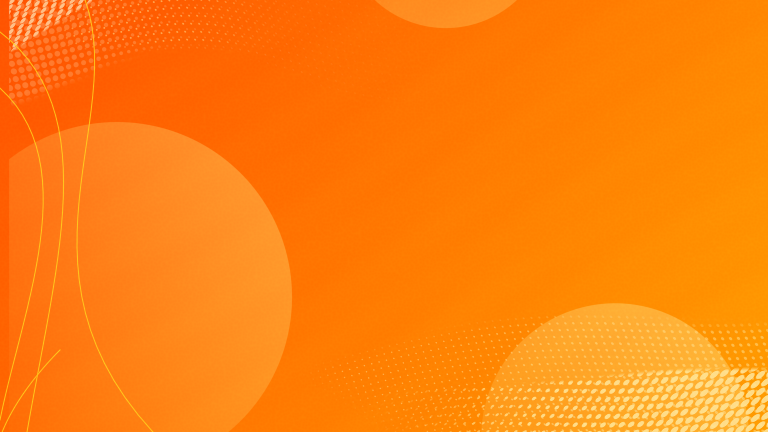
Give the GLSL for this background, as a Shadertoy shader.

```glsl
const vec3 DEEP_ORANGE = vec3(1.0, 0.325, 0.005);
const vec3 AMBER = vec3(1.0, 0.615, 0.005);
const vec3 DISC_GLOW = vec3(1.0, 0.82, 0.42);
const vec3 PEACH = vec3(1.0, 0.76, 0.56);
const vec3 CREAM = vec3(1.0, 0.89, 0.58);
const vec3 LINE_YELLOW = vec3(1.0, 0.85, 0.12);
const float LEFT_MARGIN = 0.021;
const float LINE_HALF_WIDTH = 0.0011;
const float GRAIN_SCALE = 150.0;
const float GRAIN_AMOUNT = 0.022;
const float BAND_AMOUNT = 0.006;
const int CURVE_STEPS = 28;

float pixel;   // height of one pixel in canvas units

vec2 hash2(vec2 cell) {
    vec2 h = vec2(dot(cell, vec2(127.1, 311.7)), dot(cell, vec2(269.5, 183.3)));
    return fract(sin(h) * 43758.5);
}

// Distance to the nearest scattered point
float cellular(vec2 p) {
    vec2 cell = floor(p), local = fract(p);
    float nearest = 2.0;
    for (int j = -1; j <= 1; j++)
        for (int i = -1; i <= 1; i++) {
            vec2 offset = vec2(i, j);
            nearest = min(nearest, length(offset + hash2(cell + offset) - local));
        }
    return nearest;
}

float coverage(float dist) {
    return 1.0 - smoothstep(-0.7 * pixel, 0.7 * pixel, dist);
}

// Translucent disc that brightens along a direction
float disc(vec2 p, vec2 center, float radius, vec2 dir, float low, float high) {
    vec2 d = p - center;
    float shade = clamp(0.5 + 0.5 * dot(d, normalize(dir)) / radius, 0.0, 1.0);
    return coverage(length(d) - radius) * mix(low, high, shade);
}

float dots(vec2 p, vec2 spacing, float radius) {
    return coverage(length((fract(p / spacing) - 0.5) * spacing) - radius);
}

float segment(vec2 p, vec2 a, vec2 b) {
    vec2 pa = p - a, ba = b - a;
    return length(pa - ba * clamp(dot(pa, ba) / dot(ba, ba), 0.0, 1.0));
}

float curveLine(vec2 p, vec2 a, vec2 b, vec2 c, vec2 d) {
    float dist = 1.0;
    vec2 last = a;
    for (int i = 1; i <= CURVE_STEPS; i++) {
        float t = float(i) / float(CURVE_STEPS), s = 1.0 - t;
        vec2 next = s*s*s*a + 3.0*s*s*t*b + 3.0*s*t*t*c + t*t*t*d;
        dist = min(dist, segment(p, last, next));
        last = next;
    }
    return coverage(dist - LINE_HALF_WIDTH);
}

void mainImage(out vec4 fragColor, in vec2 fragCoord) {
    pixel = 1.0 / iResolution.y;
    vec2 p = fragCoord * pixel;
    float across = fragCoord.x / iResolution.x;
    float inside = coverage(LEFT_MARGIN - p.x);

    // Diagonal gradient
    vec3 color = mix(DEEP_ORANGE, AMBER, 0.71 * across + 0.29 * (1.0 - p.y));

    // Discs
    float big = disc(p, vec2(0.271, 0.3125), 0.405, vec2(1.0, 0.65), 0.02, 0.41);
    color = mix(color, DISC_GLOW, big * inside);
    color = mix(color, DISC_GLOW, disc(p, vec2(1.032, 1.176), 0.241, vec2(0.3, -1.0), 0.1, 0.33));
    color = mix(color, DISC_GLOW, disc(p, vec2(1.424, -0.012), 0.31, vec2(0.6, 1.0), 0.05, 0.52));

    // Upper halftone wave, large and pale at the left
    float waveFloor = 0.815 + 0.075 * cos(6.0 * (p.x - 0.44));
    float fade = 1.0 - smoothstep(0.15, 1.13, p.x);
    vec2 q = p + vec2(0.25 * (p.y - 1.0), -0.6 * (waveFloor - 0.8));
    float topMask = smoothstep(waveFloor - 0.01, waveFloor + 0.02, p.y) * inside;
    float topDots = dots(q, vec2(0.0185), mix(0.0018, 0.0072, 1.0 - smoothstep(0.05, 0.5, p.x)));
    color = mix(color, PEACH, 0.32 * topDots * topMask * fade);

    // Fine dots and slanted bright strip in the corner
    float fineMask = smoothstep(0.1, 0.2, p.x) * (1.0 - smoothstep(0.35, 0.75, p.x));
    fineMask *= smoothstep(0.875, 0.91, p.y);
    color = mix(color, CREAM, 0.55 * fineMask * dots(q + 0.006, vec2(0.0185), 0.0021));
    float stripMask = inside * smoothstep(-0.005, 0.005, p.y - 0.865 - 0.62 * p.x);
    vec2 slanted = vec2(p.x - 0.32 * (p.y - 0.88), p.y - 0.5 * p.x);
    color = mix(color, PEACH + 0.05, 0.85 * stripMask * dots(slanted, vec2(0.02, 0.0115), 0.0052));

    // Lower sheet of fine dots
    float sheetTop = 0.132 + 0.148 * sin(1.57 * clamp((p.x - 0.66) / 0.7, 0.0, 1.35));
    float sheetMask = 1.0 - smoothstep(sheetTop - 0.035, sheetTop + 0.01, p.y);
    sheetMask *= smoothstep(0.0, 0.12, p.y - 0.132 + 0.67 * (p.x - 0.66));
    vec2 sheet = p + vec2(0.35 * p.y, 0.035 * sin(4.2 * p.x) - 0.12 * p.x);
    float sheetDots = dots(sheet, vec2(0.0185, 0.0155), mix(0.0016, 0.0036, smoothstep(0.9, 1.75, p.x)));
    color = mix(color, CREAM, 0.5 * sheetMask * sheetDots);

    // Bright foreground sheet, swelling to the right
    float frontTop = 0.105 + 0.055 * (p.x - 1.1) + 0.006 * sin(9.0 * p.x);
    float frontMask = smoothstep(0.82, 1.3, p.x) * (1.0 - smoothstep(frontTop, frontTop + 0.012, p.y));
    vec2 front = p + vec2(-0.55 * p.y, 0.025 * sin(5.0 * p.x) - 0.1 * p.x);
    float frontDots = dots(front, vec2(0.0215, 0.0195), mix(0.0025, 0.0083, smoothstep(0.95, 1.75, p.x)));
    color = mix(color, CREAM, 0.9 * frontMask * frontDots);

    // Flowing thin lines
    float lines = curveLine(p, vec2(0.0, 0.796), vec2(0.197, 0.618), vec2(0.051, 0.282), vec2(0.0, 0.028));
    lines = max(lines, curveLine(p, vec2(0.0, 0.926), vec2(0.238, 0.745), vec2(0.132, 0.398), vec2(0.0625, 0.0)));
    lines = max(lines, curveLine(p, vec2(0.197, 1.0), vec2(0.296, 0.722), vec2(0.009, 0.375), vec2(0.354, 0.0)));
    lines = max(lines, curveLine(p, vec2(0.139, 0.19), vec2(0.093, 0.144), vec2(0.035, 0.074), vec2(0.005, 0.0)));
    color = mix(color, LINE_YELLOW, 0.85 * lines);

    // Soft diagonal bands and paper grain
    float slope = p.y - 0.6 * p.x;
    float bands = sin(38.0 * slope + 2.0 * sin(3.0 * p.x)) * sin(17.0 * slope + 4.0 * p.x);
    float grain = cellular(p * GRAIN_SCALE) - 0.45;
    color += vec3(0.0, 1.0, 0.4) * (BAND_AMOUNT * bands + GRAIN_AMOUNT * grain);
    fragColor = vec4(clamp(color, 0.0, 1.0), 1.0);
}
```
